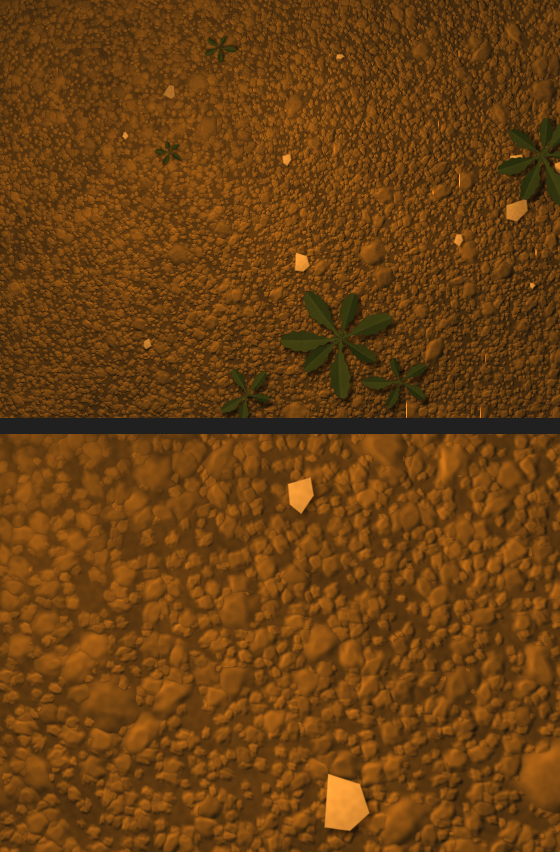
Top: the whole. Bottom: its middle third, enlarged.
Give the GLSL for this texture, as a Shadertoy shader.

```glsl
const vec2 LAMP = vec2(0.55, 0.56);
const vec3 LEAF_DARK = vec3(0.13, 0.15, 0.04);
const vec3 LEAF_LIGHT = vec3(0.27, 0.26, 0.07);
const vec3 CHIP_COLOR = vec3(0.98, 0.62, 0.22);

// Plants: centre, reach, seed
const vec4 PLANTS[6] = vec4[6](
    vec4(0.816, 0.190, 0.145, 1.0), vec4(0.958, 0.087, 0.092, 2.0),
    vec4(0.591, 0.056, 0.075, 3.0), vec4(1.297, 0.629, 0.140, 4.0),
    vec4(0.524, 0.885, 0.046, 5.0), vec4(0.406, 0.636, 0.040, 6.0));

// Stone chips: centre, radius, brightness
const vec4 CHIPS[11] = vec4[11](
    vec4(0.720, 0.374, 0.026, 0.95), vec4(0.685, 0.617, 0.015, 0.95),
    vec4(1.236, 0.497, 0.031, 0.78), vec4(1.096, 0.427, 0.015, 0.90),
    vec4(0.406, 0.780, 0.020, 0.70), vec4(0.813, 0.865, 0.010, 0.90),
    vec4(0.300, 0.677, 0.009, 0.90), vec4(0.353, 0.178, 0.014, 0.80),
    vec4(1.236, 0.619, 0.017, 0.92), vec4(1.337, 0.598, 0.015, 0.90),
    vec4(1.273, 0.318, 0.008, 0.95));

vec2 hash2(vec2 p) {
    vec3 q = fract(p.xyx * vec3(0.1031, 0.1030, 0.0973));
    q += dot(q, q.yzx + 33.33);
    return fract((q.xx + q.yz) * q.zy);
}

vec2 heading(float angle) { return vec2(cos(angle), sin(angle)); }

vec2 rotate(vec2 p, float angle) {
    vec2 d = heading(angle);
    return vec2(dot(p, d), dot(p, vec2(-d.y, d.x)));
}

float corner(vec2 cell, vec2 offset) {
    return dot(heading(6.2832 * hash2(cell).x), offset);
}

float gradientNoise(vec2 p) {
    vec2 i = floor(p), f = p - i, u = f * f * (3.0 - 2.0 * f), e = vec2(1, 0);
    return mix(mix(corner(i, f), corner(i + e, f - e), u.x),
               mix(corner(i + e.yx, f - e.yx), corner(i + 1.0, f - 1.0), u.x), u.y);
}

// One layer of scattered clods; keeps the highest (height, tone)
vec2 clods(vec2 p, float size, float density, float seed, vec2 top) {
    vec2 home = floor(p / size);
    for (int k = 0; k < 9; k++) {
        vec2 cell = home + vec2(k % 3 - 1, k / 3 - 1);
        vec2 place = hash2(cell + seed), look = hash2(cell + seed + 57.0);
        if (look.x > density) continue;
        float radius = size * mix(0.38, 0.7, look.y);
        vec2 q = rotate((p - (cell + place) * size) / radius, 40.0 * place.x);
        q.y *= mix(1.0, 1.5, place.y);
        float d = length(q);
        if (d > 1.3) continue;
        d += 0.35 * gradientNoise(q * 1.7 + place * 50.0);
        float dome = 1.0 - smoothstep(0.25, 1.0, d);
        float tone = mix(-0.28, 0.26 * (look.x / density - 0.4), sqrt(dome));
        if (radius * dome > top.x) top = vec2(radius * dome, tone);
    }
    return top;
}

vec2 soil(vec2 p) {
    vec2 top = vec2(0.0, -0.3);
    float coarse = smoothstep(0.9, 1.35, p.x);
    top = clods(p, 0.012, 0.92, 11.0, top);
    top = clods(p, 0.019, 0.70, 131.0, top);
    top = clods(p, 0.031, 0.26 + 0.2 * coarse, 251.0, top);
    return clods(p, 0.055, 0.07 + 0.13 * coarse, 371.0, top);
}

vec3 soilColor(float tone) {
    return vec3(tone, 0.025 + 0.53 * tone, 0.033 + 0.075 * tone);
}

// Rosette of leaves: coverage and shade
vec2 plant(vec2 p, vec4 form, float blur) {
    vec2 q = p - form.xy, result = vec2(0.0);
    if (length(q) > form.z * 1.2 + blur) return result;
    int count = form.z > 0.1 ? 7 : 5;
    for (int i = 0; i < count; i++) {
        vec2 rnd = hash2(vec2(float(i), form.w * 17.0));
        float size = form.z * mix(0.62, 1.0, rnd.x);
        float angle = form.w * 1.9 + (float(i) + 0.6 * rnd.y) * 6.2832 / float(count);
        vec2 leaf = rotate(q, angle) / size;
        leaf.y += 0.25 * (rnd.y - 0.5) * leaf.x * leaf.x;
        float width = 0.035 + 0.15 * smoothstep(0.15, 0.65, leaf.x);
        width *= sqrt(max(0.0, 1.0 - pow(abs(leaf.x), 5.0)));
        float d = abs(leaf.y) - width + 0.012 * sin(leaf.x * 38.0);
        d = max(d, max(-leaf.x, leaf.x - 1.0)) * size;
        float cover = 1.0 - smoothstep(-blur, blur, d);
        float rib = 1.0 - smoothstep(0.008, 0.035, abs(leaf.y));
        float shade = 0.25 + 0.4 * rnd.x + 0.2 * sign(leaf.y) * (1.0 - rib) + 0.3 * rib;
        result = vec2(max(result.x, cover), mix(result.y, shade, cover));
    }
    return result;
}

// Distance to an irregular five-sided chip
float chip(vec2 q, float radius, float seed) {
    float d = -radius;
    for (int i = 0; i < 5; i++) {
        vec2 rnd = hash2(vec2(float(i) + 3.0, seed * 13.0));
        d = max(d, dot(q, heading((float(i) + 0.7 * rnd.x) * 1.2566)) - radius * mix(0.5, 0.9, rnd.y));
    }
    return d;
}

void mainImage(out vec4 fragColor, in vec2 fragCoord) {
    vec2 p = fragCoord / iResolution.y;
    float edge = 1.0 / iResolution.y;
    vec2 toLamp = (LAMP - p) / (0.3 + length(LAMP - p)) + vec2(-0.3, 0.3);

    // Lit ground
    vec2 ground = soil(p);
    float slope = (ground.x - soil(p + toLamp * 0.003).x) / 0.003;
    float grain = 0.12 * gradientNoise(p * 170.0) + 0.12 * gradientNoise(p * 28.0)
                + 0.10 * gradientNoise(p * 6.0);
    float lamp = mix(0.34, 0.53, exp(-2.6 * dot(p - LAMP, (p - LAMP) * vec2(0.8, 1.5))));
    vec3 color = soilColor(max(0.1, lamp * (1.0 + ground.y + 0.16 * slope + grain)));

    // Dry twig
    vec2 twig = rotate(p - vec2(0.338, 0.625), 0.5);
    float twigDistance = length(vec2(max(abs(twig.x) - 0.036, 0.0), twig.y)) - 0.005;
    color = mix(color, soilColor(0.55 + grain), 0.8 * (1.0 - smoothstep(-edge, edge, twigDistance)));

    // Stone chips with cast shadows
    for (int i = 0; i < 11; i++) {
        vec4 stone = CHIPS[i];
        vec2 q = p - stone.xy;
        float shadow = chip(q + toLamp * 0.006, stone.z, float(i));
        color *= 1.0 - 0.45 * (1.0 - smoothstep(-0.003, 0.004, shadow));
        float cover = 1.0 - smoothstep(-edge, edge, chip(q, stone.z, float(i)));
        float facet = 1.0 + 0.15 * dot(q, toLamp) / stone.z + 0.7 * grain;
        color = mix(color, CHIP_COLOR * stone.w * facet, cover);
    }

    // Plants over their soft shadows
    for (int i = 0; i < 6; i++) {
        color *= 1.0 - 0.5 * plant(p + toLamp * 0.014, PLANTS[i], 0.006).x;
        vec2 leaf = plant(p, PLANTS[i], edge);
        color = mix(color, mix(LEAF_DARK, LEAF_LIGHT, leaf.y + grain), leaf.x);
    }
    fragColor = vec4(clamp(color, 0.0, 1.0), 1.0);
}
```
